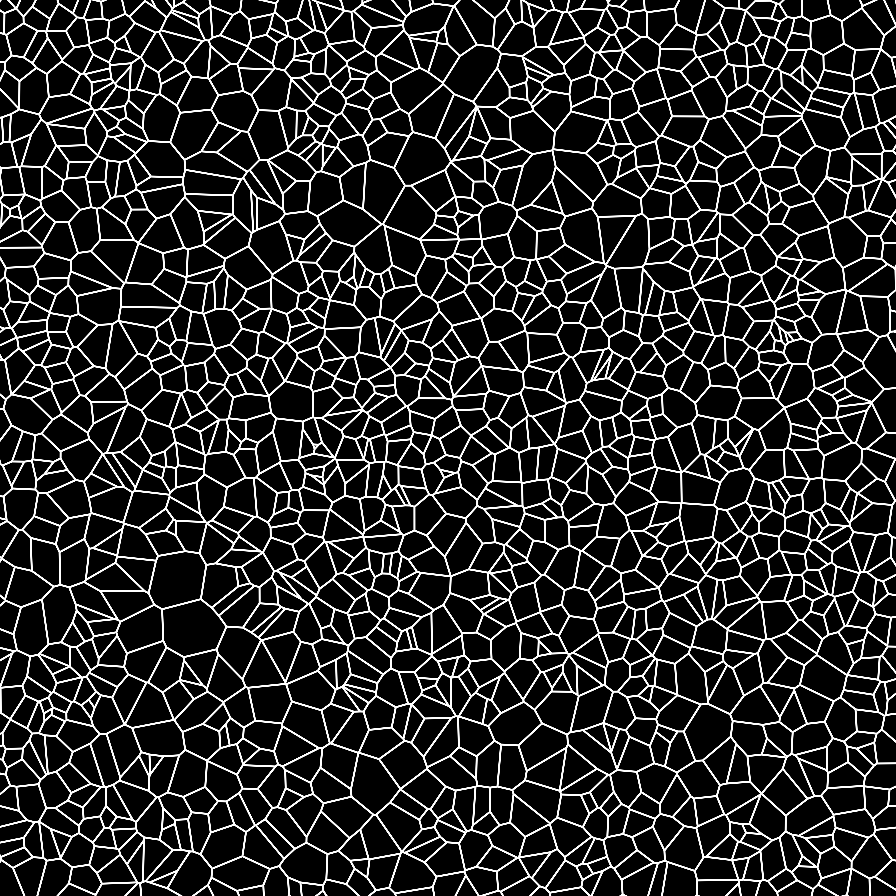
Write a WebGL 2 fragment shader that draws this pattern.

```glsl
#version 300 es
precision highp float;
// Draws thin white borders between the Voronoi cells of purely random points on black.

uniform vec2 u_resolution;
out vec4 fragColor;

const float GRID = 18.0;       // buckets across the canvas
const float MEAN_POINTS = 4.2; // average number of points in a bucket

// Integer hash: three uniform values in [0, 1)
vec3 hash3(ivec3 key) {
    uvec3 v = uvec3(key + 64) * 1664525u + 1013904223u;
    v.x += v.y * v.z; v.y += v.z * v.x; v.z += v.x * v.y;
    v ^= v >> 16u;
    v.x += v.y * v.z; v.y += v.z * v.x; v.z += v.x * v.y;
    return vec3(v >> 8u) / 16777216.0;
}

// Poisson-distributed count, so that points clump and leave gaps
int pointCount(ivec2 bucket) {
    float pick = hash3(ivec3(bucket, 0)).x;
    float term = exp(-MEAN_POINTS);
    float total = term;
    int count = 0;
    while (pick > total && count < 14) {
        count++;
        term *= MEAN_POINTS / float(count);
        total += term;
    }
    return count;
}

vec2 pointIn(ivec2 bucket, int index) {
    return vec2(bucket) + hash3(ivec3(bucket, index + 1)).xy;
}

// Distance from p to the closest cell border, in bucket units
float borderDistance(vec2 p) {
    ivec2 home = ivec2(floor(p));
    vec2 nearest = vec2(9.0);

    // First pass: the point that owns this cell
    for (int y = -1; y <= 1; y++)
    for (int x = -1; x <= 1; x++) {
        ivec2 bucket = home + ivec2(x, y);
        int count = pointCount(bucket);
        for (int i = 0; i < count; i++) {
            vec2 offset = pointIn(bucket, i) - p;
            if (dot(offset, offset) < dot(nearest, nearest)) nearest = offset;
        }
    }

    // Second pass: the closest bisector between the owner and its neighbours
    float border = 9.0;
    for (int y = -1; y <= 1; y++)
    for (int x = -1; x <= 1; x++) {
        ivec2 bucket = home + ivec2(x, y);
        int count = pointCount(bucket);
        for (int i = 0; i < count; i++) {
            vec2 offset = pointIn(bucket, i) - p;
            vec2 gap = offset - nearest;
            if (dot(gap, gap) > 1e-8)
                border = min(border, dot(0.5 * (offset + nearest), normalize(gap)));
        }
    }
    return border;
}

void main() {
    float side = min(u_resolution.x, u_resolution.y);
    vec2 uv = gl_FragCoord.xy / side;

    // Crisp line with a narrow antialiased rim
    float dist = borderDistance(uv * GRID) / GRID;
    float halfWidth = 0.00113;
    float rim = 0.25 / side;
    float line = 1.0 - smoothstep(halfWidth - rim, halfWidth + rim, dist);

    fragColor = vec4(vec3(line), 1.0);
}
```
